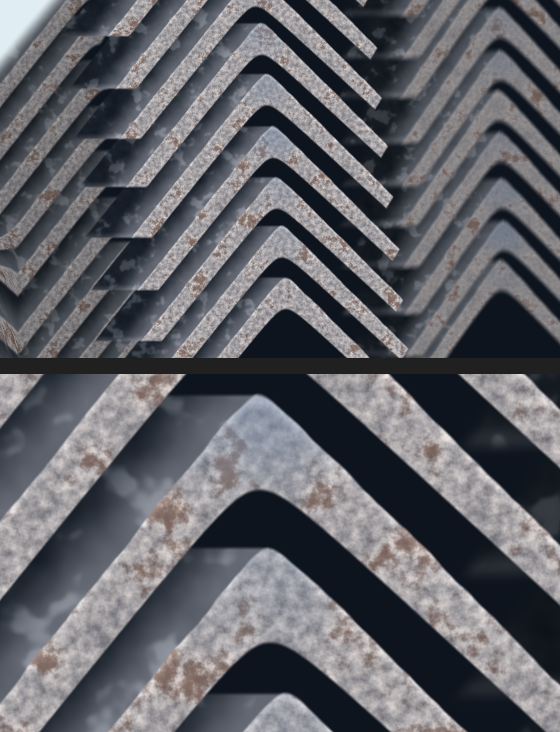
Top: the whole. Bottom: its middle third, enlarged.
Give the GLSL for this pattern, as a Shadertoy shader.

```glsl
// Three nested stacks of steel angle bars seen end-on, in shallow focus.
// Each bar is a rounded chevron face with a flange swept to its left; bars are
// painted from the bottom up, and gradient noise adds mill scale and rust.

const int BARS = 10;
const vec3 SHADOW = vec3(0.055, 0.08, 0.115);
const vec3 STEEL = vec3(0.47, 0.47, 0.50);
const vec3 BRIGHT = vec3(0.86, 0.83, 0.82);
const vec3 RUST = vec3(0.43, 0.31, 0.26);
const vec3 BLUED = vec3(0.50, 0.57, 0.67);
const vec3 SKY = vec3(0.88, 0.93, 0.95);

struct Stack {
    vec2 apex;    // peak of the lowest bar
    vec2 pitch;   // offset from one bar to the next
    vec2 slope;   // steepness of the left and right arms
    float drop;   // height of the left arm
    float len;    // extent of the right arm
    float thick;  // face thickness at the peak
    float reach;  // visible depth of the flange
    float blur;   // edge softness
    float tone;   // brightness
};

float hash(float n) {
    return fract(sin(n * 12.9898) * 43758.55);
}

vec2 gradientAt(vec2 cell) {
    float a = 6.2832 * hash(dot(cell, vec2(1.0, 57.3)));
    return vec2(cos(a), sin(a));
}

float gradientNoise(vec2 p) {
    vec2 i = floor(p), f = fract(p);
    vec2 u = f * f * f * (f * (f * 6.0 - 15.0) + 10.0);
    vec2 e = vec2(1.0, 0.0);
    float a = dot(gradientAt(i), f);
    float b = dot(gradientAt(i + e), f - e);
    float c = dot(gradientAt(i + e.yx), f - e.yx);
    float d = dot(gradientAt(i + e.xx), f - e.xx);
    return mix(mix(a, b, u.x), mix(c, d, u.x), u.y);
}

float fbm(vec2 p) {
    float sum = 0.0, amp = 1.0;
    for (int i = 0; i < 3; i++) {
        sum += amp * gradientNoise(p);
        p = p * 2.1 + 7.3;
        amp *= 0.55;
    }
    return sum;
}

float softAbs(float x, float r) {
    return sqrt(x * x + r * r) - r;
}

float cover(float d, float blur) {
    return smoothstep(-blur, blur, d);
}

// Speckled cut steel; wear is coarse noise, grain is fine noise
vec3 faceColor(float wear, float grain, float rim, float peak, float seed) {
    vec3 c = mix(STEEL, BRIGHT, clamp(0.52 + 0.65 * grain + 0.25 * wear, 0.0, 1.0));
    c = mix(c, RUST, 0.65 * smoothstep(0.1, 0.7, wear - 0.5 * grain));
    c = mix(c, BLUED, peak * seed * 0.7);
    return c + 0.12 * rim;
}

// Dark rolled surface, lighter towards its front edge
vec3 flangeColor(float depth, float wear, float lip) {
    float light = smoothstep(0.085, 0.0, depth);
    vec3 c = mix(vec3(0.10, 0.125, 0.16), vec3(0.40, 0.42, 0.46), light);
    c += 0.13 * smoothstep(0.15, 0.5, wear) + 0.05 * wear;
    return c + lip * vec3(0.13, 0.12, 0.12);
}

vec3 drawBar(vec3 col, vec2 p, Stack s, float id, float wear, float grain) {
    float seed = hash(id + 31.0 * s.apex.x);
    vec2 q = p - s.apex - s.pitch * id - 0.012 * (vec2(seed, hash(seed * 9.0)) - 0.5);
    float slope = q.x < 0.0 ? s.slope.x : s.slope.y;
    float top = -q.y - slope * softAbs(q.x, 0.012) + 0.003 * wear;
    float under = -q.y - slope * softAbs(q.x, 0.025) - s.thick + 0.07 * max(q.x, 0.0);
    float foot = q.y + s.drop;
    float depth = -top / slope;

    // Flange behind the left arm
    float flange = step(q.x, 0.0) * cover(-q.y, s.blur) * cover(2.0 * s.blur - top, s.blur)
                 * cover(s.reach - depth, s.blur) * cover(foot, s.blur);
    float lip = smoothstep(0.014 + s.blur, 0.0, foot);
    col = mix(col, s.tone * flangeColor(depth, wear, lip), flange);

    // Chevron end face
    float end = min(foot, s.len - q.x + 0.6 * q.y);
    float face = cover(top, s.blur) * cover(-under, s.blur) * cover(end, s.blur);
    float rim = smoothstep(0.014, 0.0, top);
    float peak = smoothstep(0.13, 0.02, length(q));
    return mix(col, s.tone * faceColor(wear, grain, rim, peak, seed), face);
}

vec3 drawStack(vec3 col, vec2 p, Stack s) {
    float wear = fbm(p * 17.0);
    float grain = fbm(p * 85.0) * smoothstep(0.02, 0.0, s.blur);
    for (int i = 0; i < BARS; i++) col = drawBar(col, p, s, float(i), wear, grain);
    return col;
}

void mainImage(out vec4 fragColor, in vec2 fragCoord) {
    vec2 p = fragCoord / iResolution.y;
    float px = 1.0 / iResolution.y;
    Stack right = Stack(vec2(1.402, 0.268), vec2(-0.001, 0.1186), vec2(1.45, 1.12),
                        0.376, 1.0, 0.082, 0.17, 0.010 + px, 0.80);
    Stack left = Stack(vec2(0.406, 0.075), vec2(-0.018, 0.126), vec2(1.28, 1.0),
                       1.0, 0.05, 0.080, 0.10, 0.004 + px, 0.74);
    Stack middle = Stack(vec2(0.803, 0.2215), vec2(-0.015, 0.1415), vec2(1.25, 1.0),
                         0.457, 0.56, 0.088, 0.13, 0.0015 + px, 0.98);

    vec3 col = drawStack(SHADOW, p, right);
    // Lower left ends curl upwards
    float curl = 2.2 * max(0.05 - p.x, 0.0) * smoothstep(0.4, 0.2, p.y);
    col = drawStack(col, p - vec2(0.0, curl), left);
    col = mix(col, SKY, smoothstep(0.23, 0.15, 1.18 * p.x + 1.0 - p.y));
    col = drawStack(col, p, middle);
    fragColor = vec4(clamp(col, 0.0, 1.0), 1.0);
}
```
